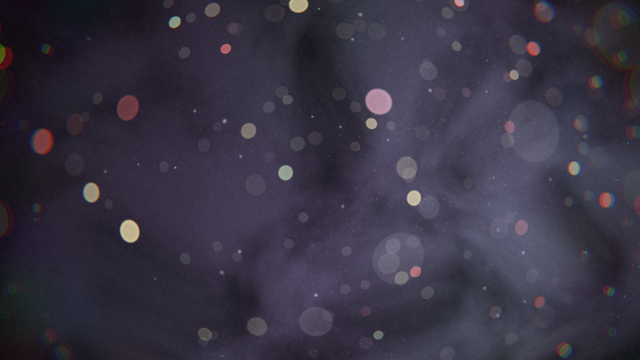
This background is drawn by a Shadertoy shader. Its source:

```glsl
#define SHADOW vec3(0.092, 0.084, 0.112)
#define HAZE vec3(0.335, 0.325, 0.420)
#define HAZE_CENTRE vec2(0.48, -0.10)
#define HAZE_FALLOFF 2.1
#define VIGNETTE 0.36
#define FRINGE 0.026
#define SQUEEZE 0.38
#define GRAIN 0.022
#define NEUTRAL_TINT vec3(0.66, 0.66, 0.71)
#define SEED 7.0

// Three independent values in 0..1 per lattice point
vec3 hash3(vec2 p) {
    vec3 q = fract(p.xyx * vec3(0.1031, 0.1030, 0.0973));
    q += dot(q, q.yxz + 33.33);
    return fract((q.xxy + q.yzz) * q.zyx);
}

vec3 valueNoise(vec2 p) {
    vec2 i = floor(p), f = fract(p);
    f = f * f * (3.0 - 2.0 * f);
    return mix(mix(hash3(i), hash3(i + vec2(1, 0)), f.x),
               mix(hash3(i + vec2(0, 1)), hash3(i + vec2(1, 1)), f.x), f.y);
}

// Layered noise, folded by a slow warp
float clouds(vec2 p) {
    p += 0.9 * (valueNoise(p * 0.9 + 60.0).xy - 0.5);
    float sum = 0.0, weight = 0.5;
    for (int i = 0; i < 5; i++) {
        sum += weight * valueNoise(p).x;
        p = mat2(1.6, 1.2, -1.2, 1.6) * p + 5.3;
        weight *= 0.5;
    }
    return smoothstep(0.22, 0.74, sum);
}

// Mostly cream and green, fewer red and pink
vec3 lampTint(float pick) {
    vec3 tints[4] = vec3[4](vec3(0.86, 0.79, 0.54), vec3(0.72, 0.86, 0.63),
                            vec3(0.82, 0.31, 0.26), vec3(0.78, 0.52, 0.60));
    return tints[int(pick * pick * 3.99)];
}

// Scattered discs, squeezed and colour-split towards the frame edge
vec3 scatter(vec2 p, float cell, vec2 radii, float chance,
             float softness, float strength, float colourfulness, float seed) {
    float aa = 0.6 / iResolution.y;
    vec3 light = vec3(0.0);
    vec2 home = floor(p / cell);
    for (int y = -1; y <= 1; y++)
    for (int x = -1; x <= 1; x++) {
        vec2 id = home + vec2(x, y);
        vec2 key = id + 100.0 + (seed + SEED) * vec2(37, 17);
        vec3 place = hash3(key), look = hash3(key + 531.0);
        vec2 centre = (id + place.xy) * cell;
        float density = mix(0.5, 1.2, smoothstep(-0.9, 0.5, centre.x));
        if (place.z > chance * density) continue;

        float reach = length(centre);
        vec2 outward = centre / max(reach, 0.001);
        vec2 split = centre * FRINGE * pow(reach, 4.0);
        float radius = mix(radii.x, radii.y, look.x * look.x);
        vec3 dist = vec3(0.0);
        for (int k = 0; k < 3; k++) {
            vec2 offset = p - centre + split * float(1 - k);
            offset += outward * dot(offset, outward) * SQUEEZE * reach;
            dist[k] = length(offset);
        }
        float inner = radius * (1.0 - softness) - aa;
        vec3 disc = 1.0 - smoothstep(vec3(inner), vec3(radius + aa), dist);
        vec3 rim = 0.88 + 0.15 * smoothstep(vec3(0.5), vec3(1.0), dist / radius);
        vec3 tint = mix(NEUTRAL_TINT, lampTint(look.y), colourfulness);
        light += disc * rim * tint * strength * mix(0.4, 1.0, look.z);
    }
    return light;
}

void mainImage(out vec4 fragColor, in vec2 fragCoord) {
    vec2 p = (fragCoord - 0.5 * iResolution.xy) / iResolution.y;
    float reach = length(p);

    // Smoky haze, densest right of centre
    vec2 fromHaze = p - HAZE_CENTRE;
    float glow = exp(-HAZE_FALLOFF * dot(fromHaze, fromHaze));
    float smoke = clouds(p * 3.2 + 11.0);
    float amount = glow * (0.14 + 0.85 * smoke) + 0.36 * (smoke - 0.36) + 0.20 * (0.4 - p.y);
    vec3 col = mix(SHADOW, HAZE, clamp(amount, 0.0, 1.15));

    // Slow hue drift and coloured flare near the border
    vec3 drift = valueNoise(p * 2.2 + 40.0);
    col *= mix(vec3(1.07, 0.93, 1.05), vec3(0.94, 1.05, 0.97), drift.x);
    vec3 flare = valueNoise(p * 6.0 + 70.0);
    col += 0.07 * (flare - 0.45) * smoothstep(0.55, 0.95, reach);

    // Faint discs, then bright lamps
    vec3 light = scatter(p, 0.30, vec2(0.045, 0.12), 0.50, 0.05, 0.21, 0.05, 1.0);
    light += scatter(p, 0.105, vec2(0.014, 0.034), 0.55, 0.09, 0.17, 0.45, 2.0);
    light += scatter(p, 0.15, vec2(0.014, 0.034), 0.32, 0.12, 0.38, 0.92, 3.0);
    light += scatter(p, 0.18, vec2(0.015, 0.044), 0.40, 0.14, 0.95, 0.98, 4.0);

    // Sparkles and drifting dust
    light += scatter(p, 0.11, vec2(0.004, 0.009), 0.32, 0.9, 1.0, 0.0, 5.0);
    float dusty = sqrt(glow) * smoothstep(0.3, 0.7, valueNoise(p * 4.0 + 20.0).y);
    light += dusty * scatter(p, 0.018, vec2(0.0010, 0.0024), 0.42, 0.5, 0.42, 0.1, 6.0);

    col += light * (1.0 - col);
    col *= 1.0 - VIGNETTE * smoothstep(0.55, 1.05, reach);

    // Fine film grain
    col += GRAIN * (valueNoise(p * 210.0 + 400.0).z - 0.5);
    fragColor = vec4(clamp(col, 0.0, 1.0), 1.0);
}
```
